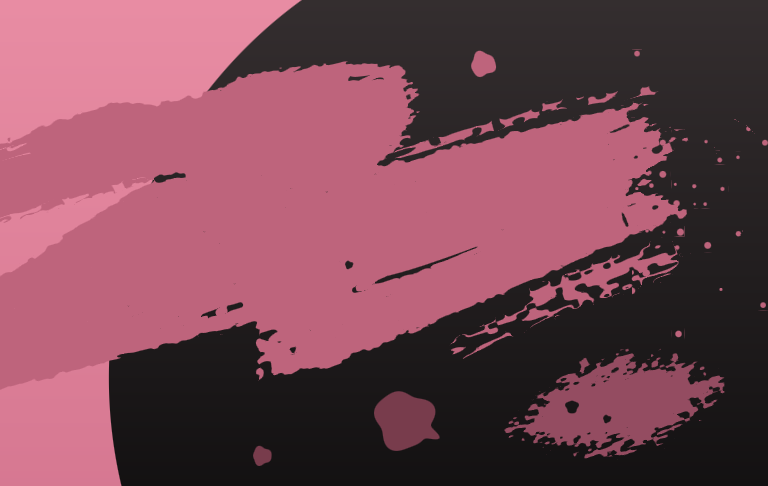
Give the GLSL for this background, as a WebGL 2 fragment shader.

```glsl
#version 300 es
precision highp float;
// Rough rose paint strokes and splatter across a dark disc on a pink ground.
uniform vec2 u_resolution;
out vec4 fragColor;

float hash(vec2 p) {
    p = fract(p * vec2(0.1031, 0.1137));
    p += dot(p, p.yx + 33.3);
    return fract((p.x + p.y) * p.x * 7.31);
}

float noise(vec2 p) {
    vec2 i = floor(p), f = fract(p);
    f = f * f * (3.0 - 2.0 * f);
    return mix(mix(hash(i), hash(i + vec2(1, 0)), f.x),
               mix(hash(i + vec2(0, 1)), hash(i + vec2(1, 1)), f.x), f.y);
}

// Smooth coverage of a signed distance, negative inside
float cover(float d) {
    return clamp(0.5 - d / max(fwidth(d), 1e-5), 0.0, 1.0);
}

float segment(vec2 p, vec2 a, vec2 b) {
    vec2 ab = b - a;
    return length(p - a - ab * clamp(dot(p - a, ab) / dot(ab, ab), 0.0, 1.0));
}

// Dry streak: a capsule broken up by grain
float streak(vec2 p, vec2 a, vec2 b, float radius, float grain, float fill) {
    return max(segment(p, a, b) - radius * (0.5 + grain), (grain - fill) * 0.02);
}

float blob(vec2 p, float radius, float seed) {
    float a = atan(p.y, p.x);
    return length(p) - radius * (1.0 + 0.1 * sin(3.0 * a + seed) + 0.06 * sin(5.0 * a - seed));
}

// One jittered droplet per cell, kept where its hash is below the density
float specks(vec2 p, float cell, float density) {
    vec2 id = floor(p / cell);
    float h = hash(id + 17.0);
    vec2 jitter = 0.3 + 0.4 * vec2(hash(id + 41.0), hash(id + 73.0));
    float radius = cell * (0.08 + 0.2 * hash(id + 5.0));
    return h < density ? length((fract(p / cell) - jitter) * cell) - radius : cell;
}

// Upper stroke with an arched top and a blunt right end
float upperStroke(vec2 p, float rough, float grain) {
    float dip = (p.x - 0.38) / 0.12;
    float top = 0.866 - 0.316 * pow(abs(p.x - 0.72), 2.0) - 0.035 * exp(-dip * dip);
    float bottom = min(0.54 + 0.28 * p.x, 0.64);
    float end = 0.85 - 4.0 * pow(abs(p.y - 0.79), 2.0);
    float d = max(max(p.y - top, bottom - p.y) + rough, p.x - end + 2.0 * rough);
    d = max(d, -streak(p, vec2(-0.05, 0.52), vec2(0.29, 0.617), 0.02, grain, 0.45));
    d = max(d, -streak(p, vec2(0.0, 0.682), vec2(0.06, 0.695), 0.012, grain, 0.5));
    return max(d, -streak(p, vec2(0.72, 0.838), vec2(0.8, 0.842), 0.005, grain, 0.5));
}

// Long lower stroke with a stepped tail and a worn right end
float lowerStroke(vec2 p, float rough, float grain) {
    float top = min(0.43 + 0.63 * p.x, max(0.66, 0.663 + 0.24 * (p.x - 0.8)));
    float t = p.x - 0.54;
    float tail = max(0.222 + 0.43 * t - 0.035 * smoothstep(0.0, 0.15, t) - p.y, 0.533 - p.x);
    float body = min(0.198 + 0.27 * p.x - p.y, tail);
    float end = 1.35 + 0.04 * cos((p.y - 0.7) * 45.0);
    float d = max(max(p.y - top, body) + rough, p.x - end + 4.0 * rough);
    float wear = smoothstep(1.22, 1.38, p.x)
        + step(0.52, p.x) * smoothstep(0.65, 0.54, p.x) * smoothstep(0.34, 0.3, p.y);
    d = max(d, (grain - 1.02 + 0.42 * wear) * 0.02);
    d = max(d, -streak(p, vec2(0.73, 0.403), vec2(0.98, 0.486), 0.007, grain, 0.45));
    return max(d, -streak(p, vec2(0.42, 0.35), vec2(0.495, 0.372), 0.007, grain, 0.45));
}

void main() {
    vec2 p = gl_FragCoord.xy / u_resolution.y;
    vec2 fibre = vec2(dot(p, vec2(0.94, 0.35)) * 45.0, dot(p, vec2(-0.35, 0.94)) * 90.0);
    float grain = noise(fibre);
    float fine = noise(fibre * 2.0 + 9.0);
    float rough = (grain - 0.5) * 0.012 + (fine - 0.5) * 0.008;

    // Ground and disc
    vec3 pink = mix(vec3(0.84, 0.47, 0.57), vec3(0.91, 0.55, 0.64), p.y);
    vec3 dark = mix(vec3(0.075, 0.067, 0.07), vec3(0.205, 0.18, 0.185), p.y);
    vec3 rose = vec3(0.745, 0.392, 0.486);
    vec3 color = mix(pink, dark, cover(length(p - vec2(1.185, 0.222)) - 0.961));

    // Main strokes, opened by two small gaps
    float paint = min(upperStroke(p, rough, grain), lowerStroke(p, rough, grain));
    paint = max(paint, -(segment(p, vec2(0.322, 0.63), vec2(0.378, 0.639)) - 0.005 + rough));
    paint = max(paint, -blob(p - vec2(0.718, 0.455), 0.008, 1.0));

    // Dry bristle marks beside the strokes
    paint = min(paint, streak(p, vec2(0.82, 0.683), vec2(1.1, 0.766), 0.01, grain, 0.56));
    paint = min(paint, streak(p, vec2(1.12, 0.779), vec2(1.35, 0.815), 0.01, grain, 0.42));
    paint = min(paint, streak(p, vec2(0.95, 0.285), vec2(1.14, 0.375), 0.022, grain, 0.56));
    paint = min(paint, streak(p, vec2(1.12, 0.38), vec2(1.36, 0.468), 0.036, grain, 0.56));

    // Droplets thrown off the right end
    float spray = 0.55 * exp(-dot(p - vec2(1.4, 0.58), p - vec2(1.4, 0.58)) * 40.0) * step(1.3, p.x);
    paint = min(paint, specks(p, 0.03, spray));
    paint = min(paint, blob(p - vec2(0.994, 0.868), 0.025, 2.0));
    color = mix(color, rose, cover(paint));

    // Faded brush patch with two holes
    vec2 e = p - vec2(1.275, 0.168);
    vec2 v = vec2(dot(e, vec2(0.97, 0.22)), dot(e, vec2(-0.22, 0.97)));
    float patchShape = abs(v.y) - 0.085 * (1.0 - v.x * v.x / 0.044) + (fine + grain - 1.0) * 0.045;
    patchShape = max(patchShape, -blob(p - vec2(1.177, 0.163), 0.013, 0.0));
    patchShape = max(patchShape, -blob(p - vec2(1.249, 0.138), 0.008, 1.0));
    color = mix(color, vec3(0.58, 0.3, 0.38), cover(patchShape));

    // Faded splats
    vec2 s = p - vec2(0.831, 0.136);
    float spike = (atan(s.y, s.x) + 0.47) / 0.16;
    float splat = blob(s, 0.059, 0.6) - 0.028 * exp(-spike * spike);
    splat = min(splat, blob(p - vec2(0.539, 0.062), 0.019, 1.5));
    color = mix(color, vec3(0.47, 0.235, 0.3), cover(splat));

    fragColor = vec4(color, 1.0);
}
```
